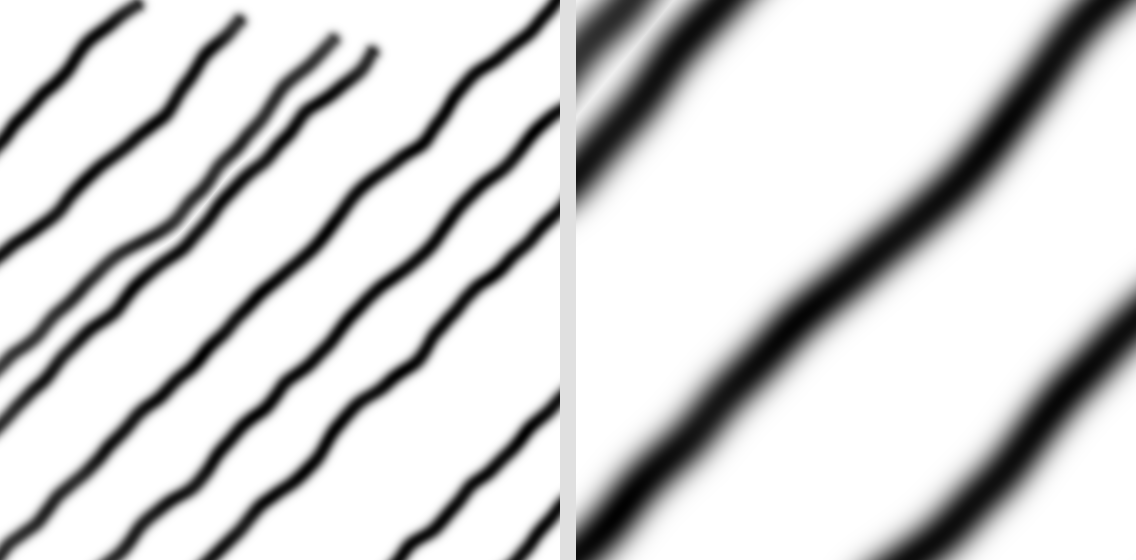
Left, the full canvas; right, a detail of the centre.
Give the GLSL for this pattern, as a three.js fragment shader.

```glsl
// Soft, hand-drawn black diagonal strokes on white paper, fanned at the upper left.
#define STROKES 9
#define FIRST 0.733      // diagonal offset (y - x) of the upper-left stroke
#define SPACING 0.205    // mean step between strokes
#define CROWDING 0.103   // shift of the middle group of strokes
#define JITTER 0.02      // uneven spacing
#define WOBBLE 0.040     // tremor of the hand
#define TREMOR_FREQ 5.0
#define SAG 0.042        // bow of the fanned strokes
#define WIDTH 0.0148     // soft half width
#define INK 0.95
#define FAN_LAST 3.5     // strokes before this index end inside the canvas

varying vec2 vUv;

float slopeAt(float n) {
  return fract(sin(n * 127.1 + 3.7) * 43758.5) * 2.0 - 1.0;
}

// One-dimensional gradient noise
float gradientNoise(float x) {
  float cell = floor(x);
  float f = x - cell;
  float fade = f * f * f * (f * (f * 6.0 - 15.0) + 10.0);
  return mix(slopeAt(cell) * f, slopeAt(cell + 1.0) * (f - 1.0), fade);
}

// Resting offset of a stroke across the diagonal
float strokeOffset(float i) {
  float inMiddleGroup = step(abs(i - 4.5), 2.0);
  return FIRST - SPACING * i + CROWDING * inMiddleGroup + JITTER * cos(2.1 * (i - 3.0));
}

// Ink density of one stroke; along = x + y, across = y - x
float strokeInk(float i, float along, float across) {
  float fanned = step(i, FAN_LAST);
  float offset = strokeOffset(i);
  float stop = mix(3.0, 1.728 - 0.655 * offset, fanned);

  // Path: bow of the fan plus two scales of tremor
  float s = min(along, stop);
  float seed = i * 37.0;
  float bend = (s - 1.02) / 0.24;
  float path = offset + fanned * SAG * cos(1.1 * (i - 1.7)) * (0.65 - exp(-bend * bend));
  path += WOBBLE * gradientNoise(s * TREMOR_FREQ + seed);
  path += WOBBLE * 0.25 * gradientNoise(s * TREMOR_FREQ * 2.3 + seed + 11.0);

  // Soft round-ended profile
  float dist = length(vec2(across - path, max(along - stop, 0.0))) * 0.7071;
  float profile = exp(-pow(dist / WIDTH + 1e-4, 2.2));

  // Pressure: one pale stroke, lighter starts and uneven flow
  float pressure = INK - 0.13 * exp(-2.0 * (i - 2.0) * (i - 2.0));
  pressure *= mix(0.86, 1.0, smoothstep(0.1, 0.65, s));
  pressure *= 1.0 - 0.14 * fanned * smoothstep(stop - 0.12, stop, s);
  pressure += 0.1 * gradientNoise(s * 9.0 + seed + 5.0);
  return profile * clamp(pressure, 0.0, 1.0);
}

void main() {
  float along = vUv.x + vUv.y;
  float across = vUv.y - vUv.x;
  float ink = 0.0;
  for (int k = 0; k < STROKES; k++) {
    ink = max(ink, strokeInk(float(k), along, across));
  }
  gl_FragColor = vec4(vec3(1.0 - ink), 1.0);
}
```
